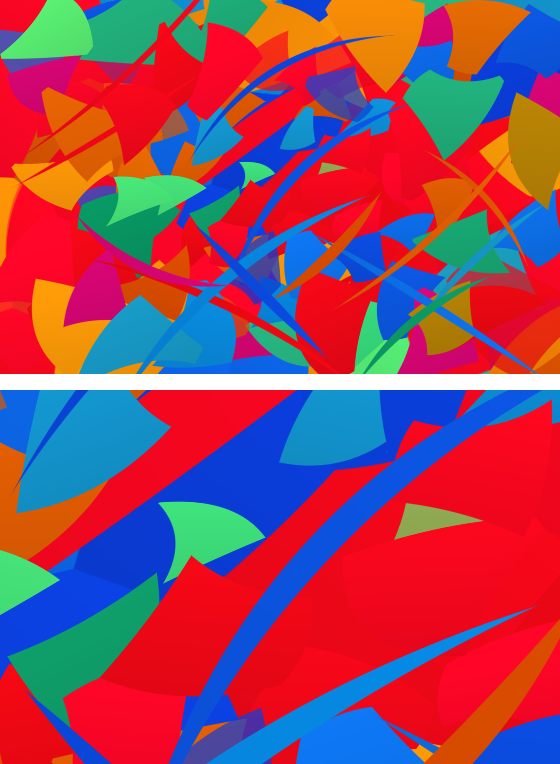
Top: the whole. Bottom: its middle third, enlarged.
Reproduce this background procedurally as a Shadertoy shader.

```glsl
const int BAND_COUNT = 9;
const int SHARD_COUNT = 84;
const int SLIVER_COUNT = 14;

vec4 hash4(float n) {
    vec4 p = fract(n * vec4(0.1031, 0.1030, 0.0973, 0.1099));
    p += dot(p, p.wzxy + 33.33);
    return fract((p.xxyz + p.yzzw) * p.zywx);
}

vec2 rotate(vec2 p, float angle) {
    float c = cos(angle), s = sin(angle);
    return vec2(c * p.x + s * p.y, c * p.y - s * p.x);
}

// Weighted choice of a hue family, then a shade inside it
vec3 palette(float pick, float shade) {
    vec3 deep[6] = vec3[6](
        vec3(0.91, 0.03, 0.07), vec3(0.83, 0.28, 0.00), vec3(0.04, 0.23, 0.85),
        vec3(0.02, 0.51, 0.86), vec3(0.19, 0.83, 0.49), vec3(0.02, 0.57, 0.37));
    vec3 light[6] = vec3[6](
        vec3(1.00, 0.02, 0.17), vec3(0.98, 0.62, 0.03), vec3(0.05, 0.44, 0.90),
        vec3(0.11, 0.61, 0.73), vec3(0.40, 0.95, 0.42), vec3(0.17, 0.72, 0.52));
    float limits[5] = float[5](0.37, 0.59, 0.74, 0.83, 0.92);
    int family = 0;
    for (int i = 0; i < 5; i++) family += int(step(limits[i], pick));
    vec3 color = mix(deep[family], light[family], shade);
    // Rare accents: magenta among reds, olive among oranges
    if (family == 0 && shade > 0.90) color = vec3(0.82, 0.02, 0.44);
    if (family == 1 && shade > 0.42 && shade < 0.58) color = vec3(0.70, 0.50, 0.02);
    return color;
}

float coverage(float d, float pixel) {
    return 1.0 - smoothstep(-pixel, pixel, d);
}

// Weighted Voronoi cells: every border is a circular arc
vec3 arcMosaic(vec2 p, float scale, float pixel) {
    vec2 grid = p * scale, home = floor(grid);
    float nearest = 9.0, second = 9.0;
    vec3 nearColor = vec3(0.0), secondColor = vec3(0.0);
    for (int y = -2; y <= 2; y++)
    for (int x = -2; x <= 2; x++) {
        vec2 cell = home + vec2(x, y);
        float seed = 400.0 + dot(cell, vec2(17.0, 59.0));
        vec4 h = hash4(seed);
        vec2 offset = grid - cell - h.xy;
        float d = length(offset) / mix(0.7, 1.35, h.z);
        vec3 color = palette(h.w, hash4(seed + 900.0).x);
        color *= 1.0 + 0.07 * dot(offset, vec2(0.6, 0.8));
        if (d < nearest) {
            second = nearest;
            secondColor = nearColor;
            nearest = d;
            nearColor = color;
        } else if (d < second) {
            second = d;
            secondColor = color;
        }
    }
    float edge = smoothstep(0.0, 2.0 * pixel * scale, second - nearest);
    return mix(secondColor, nearColor, 0.5 + 0.5 * edge);
}

// Bent strip that tapers to a point at both ends
float bandDistance(vec2 q, float halfLength, float halfWidth, float bend) {
    float along = q.x / halfLength;
    float center = bend * halfLength * (along * along - 0.4);
    float slope = 2.0 * bend * along;
    float taper = halfWidth * (1.0 - along * along);
    return (abs(q.y - center) - taper) / sqrt(1.0 + slope * slope);
}

// Three curved sides clipped by a circle
float shardDistance(vec2 q, float radius, vec4 h) {
    float d = length(q) - 1.25 * radius;
    for (int k = 0; k < 3; k++) {
        float side = float(k);
        vec2 r = rotate(q, 6.2832 * h.x + 2.0944 * side + 0.9 * (h[k] - 0.5));
        float curve = mix(-0.35, 0.40, fract(h.w * 7.0 + side * 0.37));
        float slope = 2.0 * curve * r.y / radius;
        float reach = radius * mix(0.40, 0.80, h[k + 1]);
        float arc = r.x - reach + curve * r.y * r.y / radius;
        d = max(d, arc / sqrt(1.0 + slope * slope));
    }
    return d;
}

vec3 addBand(vec3 color, vec2 p, vec2 extent, float seed, float width, float hueRange, float pixel) {
    vec4 h = hash4(seed), g = hash4(seed + 300.0);
    float angle = g.x < 0.72 ? mix(0.4, 0.95, h.z) : mix(-0.85, -0.4, h.z);
    vec2 q = rotate(p - (h.xy - 0.5) * extent, angle);
    float d = bandDistance(q, mix(0.18, 0.45, h.w), width * mix(0.5, 1.2, g.y), mix(-0.3, 0.3, g.z));
    vec3 tint = palette(g.w * hueRange, fract(h.w * 13.0));
    return mix(color, tint * (1.0 + 0.15 * q.x), coverage(d, pixel));
}

void mainImage(out vec4 fragColor, in vec2 fragCoord) {
    vec2 p = (fragCoord - 0.5 * iResolution.xy) / iResolution.y;
    vec2 extent = vec2(iResolution.x / iResolution.y, 1.0);
    float pixel = 0.75 / iResolution.y;
    vec3 color = arcMosaic(p, 4.4, pixel);

    // Broad warm sweeps
    for (int i = 0; i < BAND_COUNT; i++)
        color = addBand(color, p, extent, 51.0 + float(i), 0.075, 0.62, pixel);

    // Shards, smaller and denser toward the middle
    for (int i = 0; i < SHARD_COUNT; i++) {
        float n = float(i);
        vec4 h = hash4(n + 131.0), g = hash4(n + 517.0);
        vec2 center = (fract(n * vec2(0.7549, 0.5698) + 0.3) - 0.5) * extent * 1.08;
        center *= mix(0.55, 1.0, sqrt(g.x));
        float spread = smoothstep(0.1, 0.9, length(center / extent) * 1.6);
        float radius = mix(0.075, 0.165, spread) * mix(0.7, 1.25, g.y);
        vec2 q = rotate(p - center, mix(0.3, 1.0, g.z));
        q.y *= mix(1.0, 1.5, g.w);
        float opacity = h.y > 0.85 ? 0.7 : 1.0;
        vec3 tint = palette(fract(n * 0.618 + 0.11), fract(g.x * 11.0));
        tint *= 1.0 + 0.06 * dot(q, vec2(0.5, 0.8)) / radius;
        color = mix(color, tint, opacity * coverage(shardDistance(q, radius, h), pixel));
    }

    // Narrow slivers crossing the middle
    for (int i = 0; i < SLIVER_COUNT; i++)
        color = addBand(color, p, extent * 0.8, 211.0 + float(i), 0.014, 1.0, pixel);

    fragColor = vec4(clamp(color, 0.0, 1.0), 1.0);
}
```
